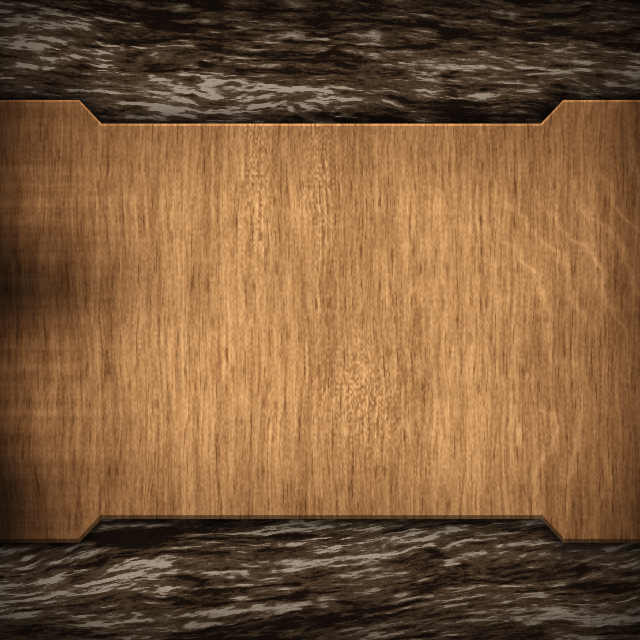
A three.js fragment shader for this texture:

```glsl
// A warm wooden board with notched corners lying over dark weathered timber.
// Stretched value noise makes the fibres, warped sines make the growth rings,
// and one signed distance shapes the board, its bevel and its shadow.
#define MIDDLE vec2(0.502, 0.498)
#define HALF_INNER 0.309
#define HALF_OUTER 0.346
#define NOTCH_START 0.343
#define NOTCH_END 0.378
#define BEVEL 0.006
#define SHADOW 0.016
#define FIBRE 0.42
#define RINGS 0.17
#define EDGE_BLUR 0.001

varying vec2 vUv;

float hash(vec2 p) {
  vec3 q = fract(p.xyx * 0.1031);
  q += dot(q, q.yzx + 33.33);
  return fract((q.x + q.y) * q.z);
}

float noise(vec2 p) {
  vec2 i = floor(p), f = fract(p);
  f = f * f * (3.0 - 2.0 * f);
  return mix(mix(hash(i), hash(i + vec2(1, 0)), f.x),
             mix(hash(i + vec2(0, 1)), hash(i + vec2(1, 1)), f.x), f.y);
}

float fbm(vec2 p) {
  float sum = 0.0, amp = 0.5;
  for (int i = 0; i < 5; i++) {
    sum += amp * noise(p);
    p = p * 2.03 + 17.3;
    amp *= 0.5;
  }
  return sum;
}

// Soft elliptical spot
float spot(vec2 p, vec2 centre, vec2 size) {
  vec2 d = (p - centre) / size;
  return exp(-dot(d, d));
}

// Signed distance to the notched board, negative inside
float boardDistance(vec2 p) {
  vec2 d = abs(p - MIDDLE);
  float slope = clamp((d.x - NOTCH_START) / (NOTCH_END - NOTCH_START), 0.0, 1.0);
  float onSlope = step(0.001, slope) * step(slope, 0.999);
  return (d.y - mix(HALF_INNER, HALF_OUTER, slope)) * mix(1.0, 0.72, onSlope);
}

// Weathered timber: tilted fibres, pale worn strands and thin cracks
vec3 timber(vec2 p) {
  float upper = step(0.5, p.y);
  vec2 q = p;
  q.y += mix(-0.13, 0.06, upper) * p.x + 0.05 * (fbm(p * vec2(4.0, 8.0)) - 0.5);
  float broad = fbm(q * vec2(4.0, 30.0)) - 0.48;
  float strand = fbm(q * vec2(24.0, 170.0) + 5.0) - 0.48;
  float fibre = noise(q * vec2(110.0, 480.0)) - 0.5;
  float speck = noise(p * vec2(330.0, 420.0)) - 0.5;
  float worn = spot(p, vec2(0.04, 0.92), vec2(0.18, 0.05))
             + spot(p, vec2(0.23, 0.855), vec2(0.13, 0.03))
             + 0.8 * spot(p, vec2(0.54, 0.835), vec2(0.2, 0.03))
             + 0.7 * spot(p, vec2(0.58, 0.165), vec2(0.2, 0.03))
             + 0.6 * spot(p, vec2(0.1, 0.08), vec2(0.2, 0.06));
  float tone = 0.29 + 0.65 * broad + 0.9 * strand + 0.24 * fibre + 0.14 * speck + 0.2 * worn;
  tone += 0.6 * smoothstep(0.06, 0.28, strand + 0.4 * broad + 0.15 * fibre) * (0.3 + worn);
  float crack = 1.0 - smoothstep(0.0, 0.09, abs(noise(q * vec2(5.0, 40.0) + 9.0) - 0.5 + 0.15 * strand));
  tone -= 0.26 * crack * smoothstep(0.4, 0.65, noise(p * vec2(6.0, 15.0)));
  tone = clamp(tone, 0.0, 1.0);
  vec3 col = mix(vec3(0.10, 0.065, 0.045), vec3(0.28, 0.21, 0.145), smoothstep(0.0, 0.36, tone));
  col = mix(col, vec3(0.64, 0.58, 0.51), smoothstep(0.3, 0.95, tone));
  vec2 rim = abs(p - 0.5) * 2.0;
  return col * (1.0 - 0.4 * pow(rim.x, 4.0)) * (1.0 - 0.3 * smoothstep(0.8, 1.0, rim.y));
}

// Board surface: upright fibres, pores, growth rings and darkened sides
vec3 board(vec2 p) {
  float warp = fbm(p * vec2(5.0, 7.0) + 2.0);
  vec2 q = p;
  q.x += 0.03 * (fbm(p * vec2(6.0, 3.0)) - 0.5);
  float band = fbm(q * vec2(28.0, 1.2)) - 0.48;
  float fibre = fbm(q * vec2(190.0, 9.0)) - 0.48;
  float thread = noise(q * vec2(400.0, 34.0)) - 0.5;
  float grit = noise(p * vec2(470.0, 240.0)) - 0.5;
  float pore = smoothstep(0.7, 0.95, noise(q * vec2(360.0, 38.0) + 3.0));

  // Growth rings sweep down the right, arch on the left and circle a knot
  float sweep = p.x - 0.22 * (1.0 - smoothstep(0.34, 0.84, p.y)) + 0.16 * warp;
  float right = pow(0.5 + 0.5 * sin(sweep * 100.0 + 4.0 * warp), 8.0);
  right *= smoothstep(0.72, 0.86, p.x) * smoothstep(0.25, 0.6, noise(p * vec2(7.0, 5.0)));
  float arch = p.x - 0.24 * p.y * p.y + 0.15 * warp;
  float left = 0.5 * sin(arch * 85.0) * (1.0 - smoothstep(0.08, 0.26, p.x));
  vec2 k = (p - vec2(0.65, 0.47)) * vec2(1.0, 0.3);
  float knot = sin((length(k) + 0.06 * warp) * 260.0) * spot(p, vec2(0.65, 0.47), vec2(0.04, 0.15));
  float cross = (fbm(p * vec2(4.0, 110.0)) - 0.48) * (1.0 - smoothstep(0.05, 0.3, p.x));

  float light = 1.0 + FIBRE * (fibre + 0.55 * band) + 0.17 * thread + 0.2 * grit - 0.2 * pore;
  light += RINGS * (right + 0.3 * left + 0.4 * knot) + 0.35 * cross;
  float glint = spot(p, vec2(0.4, 0.74), vec2(0.02, 0.14)) + spot(p, vec2(0.5, 0.73), vec2(0.02, 0.12))
              + spot(p, vec2(0.57, 0.38), vec2(0.06, 0.08));
  light += glint * (0.06 + 0.3 * grit);

  float shade = 0.44 * exp(-p.x / 0.075) + 0.32 * exp(-(1.0 - p.x) / 0.06);
  shade += 0.22 * spot(p, vec2(0.05, 0.55), vec2(0.12, 0.1)) * (0.6 + warp);
  shade += 0.22 * spot(p, vec2(0.0, 0.2), vec2(0.09, 0.12));
  shade += 0.15 * smoothstep(0.16, 0.34, abs(p.y - MIDDLE.y));
  shade += 0.1 * smoothstep(0.15, 0.42, abs(p.x - MIDDLE.x));
  shade += 0.15 * (warp - 0.48);
  vec3 tint = mix(vec3(0.765, 0.56, 0.355), vec3(0.70, 0.445, 0.25), clamp(shade * 1.9, 0.0, 1.0));
  vec3 col = tint * (1.0 - clamp(shade, -0.1, 0.8));
  return col * pow(vec3(max(light, 0.1)), vec3(0.85, 1.05, 1.3));
}

void main() {
  vec2 p = vUv;
  float d = boardDistance(p);
  float upper = step(MIDDLE.y, p.y);

  // Contact shadow on the timber
  vec3 under = timber(p) * (1.0 - 0.7 * exp(-max(d, 0.0) / SHADOW));

  // Bright bevel above, dark bevel below
  vec3 top = board(p);
  float rim = smoothstep(-BEVEL - EDGE_BLUR, -BEVEL + EDGE_BLUR, d);
  float lip = smoothstep(-0.0045, -0.0025, d);
  top *= mix(1.0 - 0.45 * rim, 1.0 + 0.38 * lip, upper);

  vec3 col = mix(top, under, smoothstep(-EDGE_BLUR, EDGE_BLUR, d));
  gl_FragColor = vec4(clamp(col, 0.0, 1.0), 1.0);
}
```
